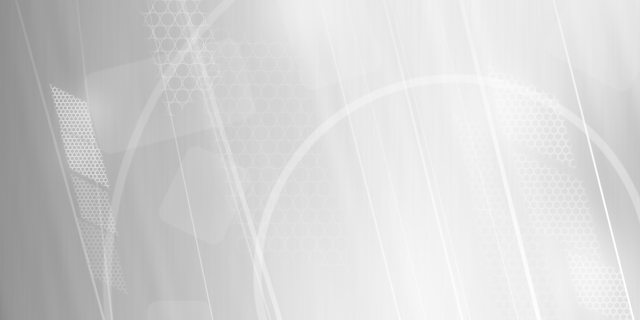
This background is drawn by a Shadertoy shader. Its source:

```glsl
const float LEFT_TONE = 0.565, PEAK_TONE = 0.93;
const float BEAM_TILT = 0.25;
const float STREAK_AMOUNT = 0.035, BRUSH_AMOUNT = 0.012;
const float RING_WIDTH = 0.013, MESH_LINE = 0.0012;
const float PANEL_ALPHA = 0.1, PANEL_CORNER = 0.035;

// Soft lights: centre, radius, strength
const vec4 GLOWS[7] = vec4[7](
    vec4(0.27, 0.65, 0.08, 0.3), vec4(0.25, 0.52, 0.07, 0.2),
    vec4(0.96, 0.98, 0.16, 0.45), vec4(1.58, 0.66, 0.13, 0.4),
    vec4(1.84, 0.14, 0.13, 0.55), vec4(1.78, 0.27, 0.11, 0.25),
    vec4(1.28, 0.05, 0.35, 0.4));

// Light lines: x at the bottom, x at the top, half width, strength
const vec4 LINES[12] = vec4[12](
    vec4(0.325, 0.05, 0.004, 0.3), vec4(0.35, 0.24, 0.003, 0.25),
    vec4(0.665, 0.46, 0.002, 0.45), vec4(0.875, 0.57, 0.008, 0.4),
    vec4(0.845, 0.55, 0.003, 0.3), vec4(1.25, 1.0, 0.003, 0.6),
    vec4(1.33, 1.08, 0.002, 0.4), vec4(1.445, 1.2, 0.004, 0.7),
    vec4(1.47, 1.22, 0.002, 0.5), vec4(1.62, 1.36, 0.002, 0.5),
    vec4(1.685, 1.44, 0.007, 0.85), vec4(1.98, 1.73, 0.003, 1.4));

// Mesh patches: centre and half size, then slope, cell size, strength
const vec4 PATCHES[11] = vec4[11](
    vec4(0.57, 0.86, 0.10, 0.20), vec4(0.84, 0.54, 0.17, 0.34),
    vec4(1.66, 0.635, 0.10, 0.10), vec4(1.74, 0.36, 0.10, 0.11),
    vec4(1.875, 0.10, 0.08, 0.08), vec4(1.50, 0.48, 0.045, 0.14),
    vec4(1.62, 0.15, 0.10, 0.16), vec4(0.23, 0.64, 0.05, 0.06),
    vec4(0.265, 0.505, 0.055, 0.055), vec4(0.295, 0.36, 0.05, 0.06),
    vec4(0.32, 0.20, 0.05, 0.08));
const vec3 WEAVES[11] = vec3[11](
    vec3(-0.7, 0.046, 0.32), vec3(0.2, 0.05, 0.16),
    vec3(0.45, 0.024, 0.5), vec3(0.45, 0.024, 0.4),
    vec3(0.4, 0.021, 0.6), vec3(0.3, 0.024, 0.25),
    vec3(0.4, 0.03, 0.22), vec3(0.5, 0.013, 0.6),
    vec3(0.5, 0.013, 0.6), vec3(0.5, 0.013, 0.35),
    vec3(0.5, 0.014, 0.2));

// Rounded panels: centre and half size, then angle
const vec4 PANELS[5] = vec4[5](
    vec4(0.53, 0.70, 0.25, 0.13), vec4(0.64, 0.39, 0.11, 0.13),
    vec4(1.02, 0.94, 0.13, 0.20), vec4(1.92, 0.95, 0.15, 0.20),
    vec4(0.56, 0.0, 0.10, 0.06));
const float TURNS[5] = float[5](0.25, -0.45, 0.3, -0.5, 0.0);

float hash(vec2 p) {
    vec3 q = fract(p.xyx * 0.1031);
    q += dot(q, q.yzx + 33.33);
    return fract((q.x + q.y) * q.z);
}

float noise(vec2 p) {
    vec2 i = floor(p), f = fract(p);
    f = f * f * (3.0 - 2.0 * f);
    return mix(mix(hash(i), hash(i + vec2(1, 0)), f.x),
               mix(hash(i + vec2(0, 1)), hash(i + 1.0), f.x), f.y);
}

float fill(float d, float aa) { return 1.0 - smoothstep(-aa, aa, d); }

float boxDistance(vec2 p, vec2 halfSize) {
    vec2 d = abs(p) - halfSize;
    return length(max(d, 0.0)) + min(max(d.x, d.y), 0.0);
}

// Touching circle outlines on a hexagonal lattice
float circleMesh(vec2 p, float cell, float aa) {
    vec2 period = cell * vec2(1.0, 1.732);
    vec2 a = mod(p, period) - 0.5 * period;
    vec2 b = mod(p + 0.5 * period, period) - 0.5 * period;
    float r = sqrt(min(dot(a, a), dot(b, b)));
    return fill(abs(r - 0.47 * cell) - MESH_LINE, aa);
}

float baseTone(vec2 p) {
    float rise = 1.0 - pow(max(1.0 - p.x / 1.4, 0.0), 1.5);
    vec2 shadow = (p - vec2(2.02, 0.42)) / vec2(0.28, 0.42);
    return mix(LEFT_TONE, PEAK_TONE, rise) - 0.16 * exp(-dot(shadow, shadow));
}

void mainImage(out vec4 fragColor, in vec2 fragCoord) {
    vec2 p = fragCoord / iResolution.y;
    float aa = 0.8 / iResolution.y;
    float tone = baseTone(p);

    // Tilted streaks and fine vertical brushing
    float beam = p.x + BEAM_TILT * p.y;
    tone += STREAK_AMOUNT * (noise(vec2(beam * 22.0, p.y * 1.5)) - 0.5);
    tone += BRUSH_AMOUNT * (noise(vec2(p.x * 130.0, p.y * 5.0)) - 0.5);

    // Panels
    for (int i = 0; i < 5; i++) {
        float c = cos(TURNS[i]), s = sin(TURNS[i]);
        vec2 q = mat2(c, -s, s, c) * (p - PANELS[i].xy);
        float d = boxDistance(q, PANELS[i].zw - PANEL_CORNER) - PANEL_CORNER;
        float fade = 0.55 + 0.45 * smoothstep(-0.15, 0.0, d);
        tone = mix(tone, 1.0, PANEL_ALPHA * fade * fill(d, aa * 1.5));
    }

    // Glows
    for (int i = 0; i < 7; i++) {
        vec2 q = (p - GLOWS[i].xy) / GLOWS[i].z;
        tone = mix(tone, 1.0, GLOWS[i].w * exp(-dot(q, q)));
    }

    // Large rings
    float nearRing = abs(length(p - vec2(1.42, 0.14)) - 0.615) - RING_WIDTH;
    float farRing = abs(length(p - vec2(1.55, 0.115)) - 1.215) - RING_WIDTH;
    tone = mix(tone, 1.0, 0.32 * fill(nearRing, aa * 1.5));
    tone = mix(tone, 1.0, 0.17 * fill(farRing, aa * 1.5) * step(p.x, 1.0));

    // Circle meshes
    for (int i = 0; i < 11; i++) {
        vec2 q = p - PATCHES[i].xy;
        vec2 skewed = vec2(q.x + BEAM_TILT * q.y, q.y + WEAVES[i].x * q.x);
        float edge = boxDistance(skewed, PATCHES[i].zw);
        float mask = fill(edge, 0.4 * WEAVES[i].y);
        float mesh = circleMesh(q, WEAVES[i].y, aa);
        tone = mix(tone, 1.0, WEAVES[i].z * mask * mesh);
    }

    // Light lines, fading upward
    for (int i = 0; i < 12; i++) {
        float d = abs(p.x - mix(LINES[i].x, LINES[i].y, p.y)) - LINES[i].z;
        float alpha = min(LINES[i].w * (1.0 - 0.7 * p.y), 1.0);
        tone = mix(tone, 1.0, alpha * fill(d, aa));
    }
    fragColor = vec4(vec3(clamp(tone, 0.0, 1.0)), 1.0);
}
```
